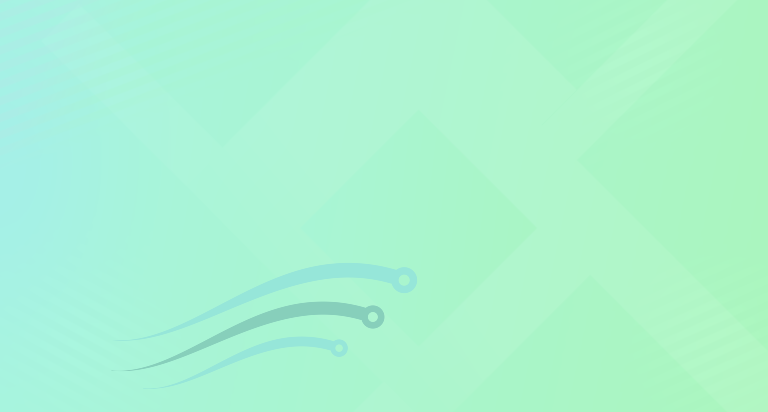
A WebGL 2 fragment shader for this background:

```glsl
#version 300 es
precision highp float;
// Mint gradient with pale crossing diagonal bands around a diamond, faint
// slanted stripes, and three tapered ribbons ending in rings.
// Lengths are in canvas heights; bands are boxes in diagonal coordinates.
uniform vec2 u_resolution;
out vec4 fragColor;

const vec3 MINT_LEFT = vec3(0.655, 0.957, 0.880);
const vec3 MINT_RIGHT = vec3(0.668, 0.962, 0.742);
const vec3 SKY_GLOW = vec3(0.640, 0.930, 0.930);
const vec3 STRIPE_LILAC = vec3(0.690, 0.915, 0.900);
const vec3 STRIPE_GREEN = vec3(0.655, 0.960, 0.780);
const vec3 RIBBON_AQUA = vec3(0.590, 0.900, 0.850);
const vec3 RIBBON_TEAL = vec3(0.530, 0.810, 0.735);
const float BAND_LIGHT = 0.075;
const float BAND_SOFT = 0.004;
const float STRIPE_PERIOD = 0.041;
const float STRIPE_SLOPE = 0.38;
const float RIBBON_END = 0.205;
const float RIBBON_HALF = 0.025;
const float RING_OUTER = 0.0445;
const float RING_INNER = 0.0190;

// Soft box from lo to hi
float box(vec2 p, vec2 lo, vec2 hi) {
  vec2 m = smoothstep(lo - BAND_SOFT, lo + BAND_SOFT, p)
         * (1.0 - smoothstep(hi - BAND_SOFT, hi + BAND_SOFT, p));
  return m.x * m.y;
}

float fillMask(float dist, float pixel) {
  return 1.0 - smoothstep(-0.5 * pixel, 0.5 * pixel, dist);
}

// Smooth stripes across a linear coordinate, 0 to 1
float stripes(float k) {
  float wave = abs(fract(k / STRIPE_PERIOD) - 0.5);
  return smoothstep(0.18, 0.32, wave);
}

// Tapered ribbon and its end ring; ring.xy is the centre, ring.z the length
float ribbon(vec2 p, vec3 ring, float pixel) {
  vec2 q = (p - ring.xy) / ring.z + vec2(1.0, RIBBON_END);
  float px = pixel / ring.z;
  float t = clamp(q.x, 0.0, 1.0);
  float height = t * (-0.1 + t * (1.66 + t * (-1.84 + t * 0.485)));
  float slope = -0.1 + t * (3.32 + t * (-5.52 + t * 1.94));
  float halfWidth = RIBBON_HALF * smoothstep(-0.05, 0.75, t);
  float dist = abs(q.y - height) / sqrt(1.0 + slope * slope) - halfWidth;
  dist = max(dist, max(-q.x, q.x - 1.0));
  float radius = length(q - vec2(1.0, RIBBON_END));
  dist = max(min(dist, radius - RING_OUTER), RING_INNER - radius);
  return fillMask(dist, px);
}

// Pale frame around the diamond, with arms reaching the canvas edges
float bands(vec2 diag) {
  float frame = max(box(diag, vec2(0.898, 0.0), vec2(1.619, 1.182)),
                    box(diag, vec2(1.611, 0.0), vec2(2.100, 1.012)));
  float upperRight = box(diag, vec2(1.619, 1.004), vec2(1.789, 3.0));
  float lowerRight = box(diag, vec2(2.092, 0.765), vec2(4.0, 1.012));
  float upperLeft = box(diag, vec2(0.2, 0.0), vec2(0.906, 0.182)) * 0.6;
  float lowerLeft = box(diag, vec2(1.857, -1.0), vec2(2.100, 0.008)) * 0.8;
  float arms = max(max(upperRight, lowerRight), max(upperLeft, lowerLeft));
  // The frame fades out toward its lower left side
  frame *= mix(0.45, 1.0, smoothstep(0.0, 0.4, diag.y));
  return max(frame, arms);
}

void main() {
  float pixel = 1.0 / u_resolution.y;
  vec2 p = gl_FragCoord.xy * pixel;
  float aspect = u_resolution.x * pixel;
  float down = 1.0 - p.y;

  // Base gradient and bluish glow on the left edge
  float across = 0.9 * p.x / aspect + 0.1 * down;
  vec3 color = mix(MINT_LEFT, MINT_RIGHT, across);
  vec2 glowOffset = (p - vec2(0.0, 0.60)) / vec2(0.26, 0.40);
  color = mix(color, SKY_GLOW, 0.6 * exp(-dot(glowOffset, glowOffset)));

  // Diamond and bands
  vec2 diag = vec2(p.x + down, p.x - down);
  float diamond = box(diag, vec2(1.282, 0.175), vec2(1.857, 0.750));
  color = mix(color, vec3(1.0), BAND_LIGHT * bands(diag) * (1.0 - diamond));
  color.b -= 0.05 * diamond * (p.x - 1.0);

  // Slanted stripes in the upper left corner
  float k = down + STRIPE_SLOPE * p.x;
  float reach = 1.0 - smoothstep(0.33, 0.44, k);
  float lilac = 1.0 - smoothstep(0.15, 0.42, p.x + 0.5 * down);
  vec3 stripeColor = mix(STRIPE_GREEN, STRIPE_LILAC, lilac);
  float strength = mix(0.22, 0.45, lilac) * reach;
  color = mix(color, stripeColor, strength * stripes(k));

  // Barely visible stripe patches: centre and slope
  vec3 patches[3] = vec3[3](vec3(0.20, 0.17, -0.55),
                            vec3(1.55, 0.85, 0.50),
                            vec3(1.73, 0.17, 0.45));
  for (int i = 0; i < 3; i++) {
    vec2 offset = p - patches[i].xy;
    float fade = exp(-dot(offset, offset) * 45.0);
    color += 0.009 * fade * stripes(down + patches[i].z * p.x);
  }

  // Ribbons, from top to bottom
  color = mix(color, RIBBON_AQUA, ribbon(p, vec3(0.981, 0.320, 0.709), pixel));
  color = mix(color, RIBBON_TEAL, ribbon(p, vec3(0.905, 0.2306, 0.634), pixel));
  color = mix(color, RIBBON_AQUA, ribbon(p, vec3(0.823, 0.155, 0.476), pixel));

  fragColor = vec4(color, 1.0);
}
```
